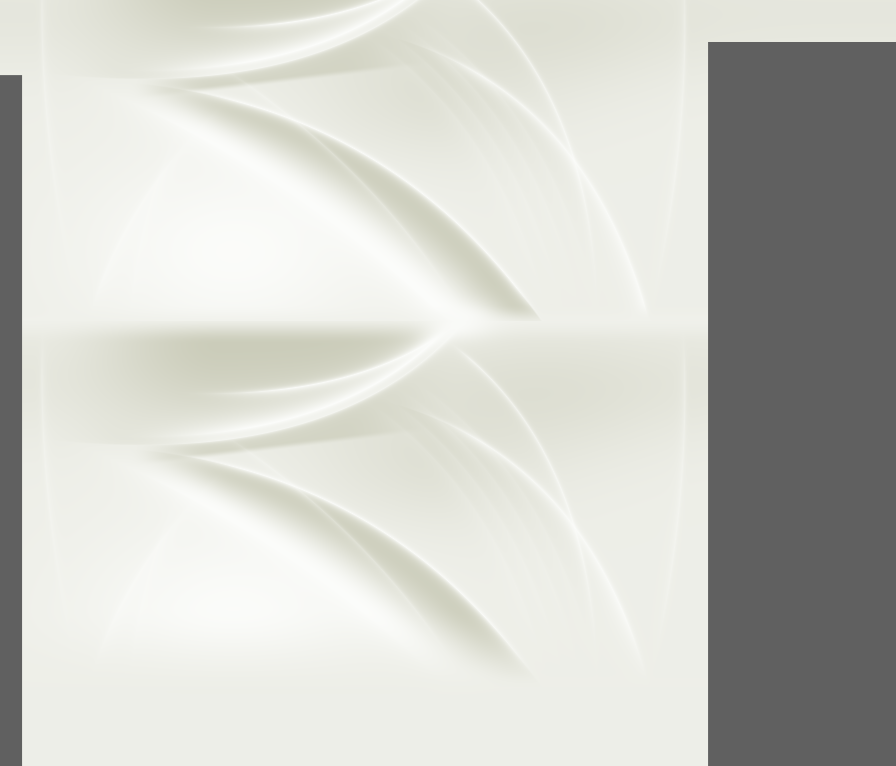
This background is drawn by a WebGL 2 fragment shader. Its source:

```glsl
#version 300 es
precision highp float;
// Pale sage page of sweeping ribbons in two stacked tiles, framed by grey side panels.
uniform vec2 u_resolution;
out vec4 fragColor;

const vec2 PAGE = vec2(7.68, 6.57);   // canvas size in page units, y runs down
const float TILE = 3.14;              // height of one repeat
const float BASE = 0.27;              // depth of the plain paper
const vec3 WHITE = vec3(0.985, 0.988, 0.98);
const vec3 SAGE = vec3(0.785, 0.79, 0.715);
const vec3 GREY = vec3(0.376);

// Quadratic Bezier: x = signed distance (negative on the chord side), y = parameter.
vec2 arc(vec2 p, vec2 a, vec2 b, vec2 c) {
  mat2 m = inverse(mat2(b - a, c - a));
  vec2 w = m * (p - a);
  vec2 gradV = vec2(m[0].y, m[1].y);
  vec2 gradU = 0.5 * vec2(m[0].x, m[1].x) + gradV;
  float u = 0.5 * w.x + w.y;
  vec2 grad = 2.0 * u * gradU - gradV;
  return vec2((u * u - w.y) / max(length(grad), 1e-4), u);
}

// Bright stroke with its own falloff on each side and fading ends.
float stroke(vec2 c, float inner, float outer, float fadeIn, float fadeOut) {
  float glow = exp(-abs(c.x) / (c.x < 0.0 ? inner : outer));
  return glow * smoothstep(0.0, fadeIn, c.y) * (1.0 - smoothstep(1.0 - fadeOut, 1.02, c.y));
}

float blob(vec2 p, vec2 center, vec2 size) {
  vec2 q = (p - center) / size;
  return exp(-dot(q, q));
}

float inside(float d, float soft) {
  return 1.0 - smoothstep(-soft, soft, d);
}

float lighten(float depth, float amount) {
  return depth * (1.0 - clamp(amount, 0.0, 1.0));
}

// Depth of the tile: 0 is white, 1 is sage.
float ribbons(vec2 p, float px) {
  vec2 bowl = arc(p, vec2(0.95, 1.06), vec2(3.03, 1.14), vec2(4.0, -0.02));
  vec2 rim = arc(p, vec2(1.5, 0.62), vec2(3.08, 0.69), vec2(3.95, 0.0));
  vec2 crest = arc(p, vec2(1.3, 1.12), vec2(3.42, 1.37), vec2(4.66, 3.17));
  vec2 sweep = arc(p, vec2(0.5, 1.0), vec2(2.41, 1.75), vec2(3.88, 3.18));
  vec2 wing = arc(p, vec2(3.4, 0.72), vec2(5.04, 1.21), vec2(5.56, 3.14));

  // Soft background light and shade
  float depth = BASE + 0.16 * exp(-pow((p.y - 0.5) / 0.5, 2.0));
  depth += 0.16 * blob(p, vec2(4.7, 0.75), vec2(1.0, 0.6));
  depth += 0.22 * blob(p, vec2(3.5, 1.25), vec2(0.9, 0.55));
  depth -= 0.26 * blob(p, vec2(2.0, 2.55), vec2(1.3, 0.85));

  // Shade under the wing
  float wingShade = exp(min(wing.x, 0.0) / 0.3) * inside(wing.x, px);
  depth += 0.3 * wingShade * smoothstep(3.2, 3.8, p.x) * (1.0 - smoothstep(0.3, 0.85, wing.y));

  // Dark hollow of the bowl and the wedge beneath it
  float hollow = inside(bowl.x, px) * smoothstep(0.3, 1.9, p.x) * (1.0 - smoothstep(3.5, 4.1, p.x));
  depth = mix(depth, 0.95 - 0.25 * smoothstep(0.2, 0.9, p.y), hollow * inside(p.y - 1.1, 0.1));
  float wedgeEdge = p.y - 1.14 + 0.12 * (p.x - 1.9);
  float wedge = inside(-bowl.x, px) * inside(wedgeEdge, 0.03);
  wedge *= smoothstep(1.1, 1.8, p.x) * (1.0 - smoothstep(2.9, 4.0, p.x));
  depth = mix(depth, 0.8, wedge);

  // Ribbon shaded from the bright sweep up to the crest
  float across = clamp(sweep.x / max(sweep.x - crest.x, 0.01), 0.0, 1.0);
  float band = inside(crest.x, px) * inside(-sweep.x, px) * smoothstep(1.1, 2.0, p.x);
  depth = mix(depth, 0.92 * smoothstep(0.0, 0.85, across), band * inside(1.0 - p.y, 0.15));

  // Faint trailing stripes
  for (int i = 0; i < 4; i++) {
    float k = float(i);
    vec2 shift = vec2(0.13 * k, -0.06 * k);
    vec2 trail = arc(p, vec2(3.0, 0.6) + shift, vec2(4.3, 1.4) + shift, vec2(4.7, 3.14) + shift);
    depth = lighten(depth, 0.17 * stroke(trail, 0.09, 0.015, 0.3, 0.3));
  }

  // Thin hair lines
  vec2 hair = arc(p, vec2(3.83, 0.17), vec2(5.08, 1.08), vec2(5.12, 3.14));
  vec2 seam = arc(p, vec2(1.8, 0.9), vec2(3.2, 1.79), vec2(4.0, 3.12));
  vec2 leftArc = arc(p, vec2(0.76, 3.14), vec2(1.05, 2.11), vec2(1.95, 1.25));
  vec2 innerArc = arc(p, vec2(1.12, 3.12), vec2(1.18, 2.15), vec2(1.65, 1.25));
  vec2 leftRim = arc(p, vec2(0.37, 0.0), vec2(0.3, 1.4), vec2(0.66, 3.0));
  vec2 rightRim = arc(p, vec2(5.85, 0.0), vec2(5.95, 1.5), vec2(5.56, 3.14));
  depth = lighten(depth, 0.7 * stroke(hair, 0.025, 0.015, 0.1, 0.4));
  depth = lighten(depth, 0.35 * stroke(seam, 0.03, 0.015, 0.2, 0.3));
  depth = lighten(depth, 0.5 * stroke(leftArc, 0.1, 0.02, 0.2, 0.5));
  depth = lighten(depth, 0.25 * stroke(innerArc, 0.08, 0.02, 0.2, 0.5));
  depth = lighten(depth, 0.35 * stroke(leftRim, 0.03, 0.015, 0.2, 0.5));
  depth = lighten(depth, 0.4 * stroke(rightRim, 0.03, 0.015, 0.2, 0.4));

  // Broad bright strokes
  depth = lighten(depth, 0.95 * stroke(sweep, 0.16, 0.13, 0.4, 0.05));
  depth = lighten(depth, 0.95 * stroke(crest, 0.035, 0.018, 0.2, 0.1));
  depth = lighten(depth, 0.85 * stroke(wing, 0.07, 0.02, 0.25, 0.05));
  depth = lighten(depth, stroke(bowl + vec2(0.07, 0.0), 0.1, 0.05, 0.35, 0.02));
  depth = lighten(depth, 0.7 * stroke(bowl, 0.12, 0.015, 0.25, 0.02));
  return lighten(depth, 0.95 * stroke(rim, 0.02, 0.045, 0.35, 0.02));
}

void main() {
  vec2 uv = gl_FragCoord.xy / u_resolution;
  vec2 page = vec2(uv.x, 1.0 - uv.y) * PAGE;
  float px = PAGE.x / u_resolution.x;

  // Repeat the tile, soften its seams and fade out the last one
  vec2 p = vec2(page.x, mod(page.y - 2.75, TILE));
  float fade = smoothstep(-0.04, 0.2, p.y) * (1.0 - smoothstep(TILE - 0.14, TILE + 0.05, p.y));
  float depth = mix(0.22, ribbons(p, px), fade);
  vec2 seamPoint = vec2(p.x, min(p.y, TILE - p.y));
  depth = lighten(depth, 0.8 * blob(seamPoint, vec2(3.95, 0.02), vec2(0.28, 0.14)));
  depth = mix(depth, BASE, smoothstep(5.2, 6.0, page.y));
  vec3 color = mix(WHITE, SAGE, clamp(depth, 0.0, 1.0));

  // Grey side panels
  float leftPanel = inside(page.x - 0.19, 0.5 * px) * inside(0.645 - page.y, 0.5 * px);
  float rightPanel = inside(6.07 - page.x, 0.5 * px) * inside(0.36 - page.y, 0.5 * px);
  fragColor = vec4(mix(color, GREY, max(leftPanel, rightPanel)), 1.0);
}
```
